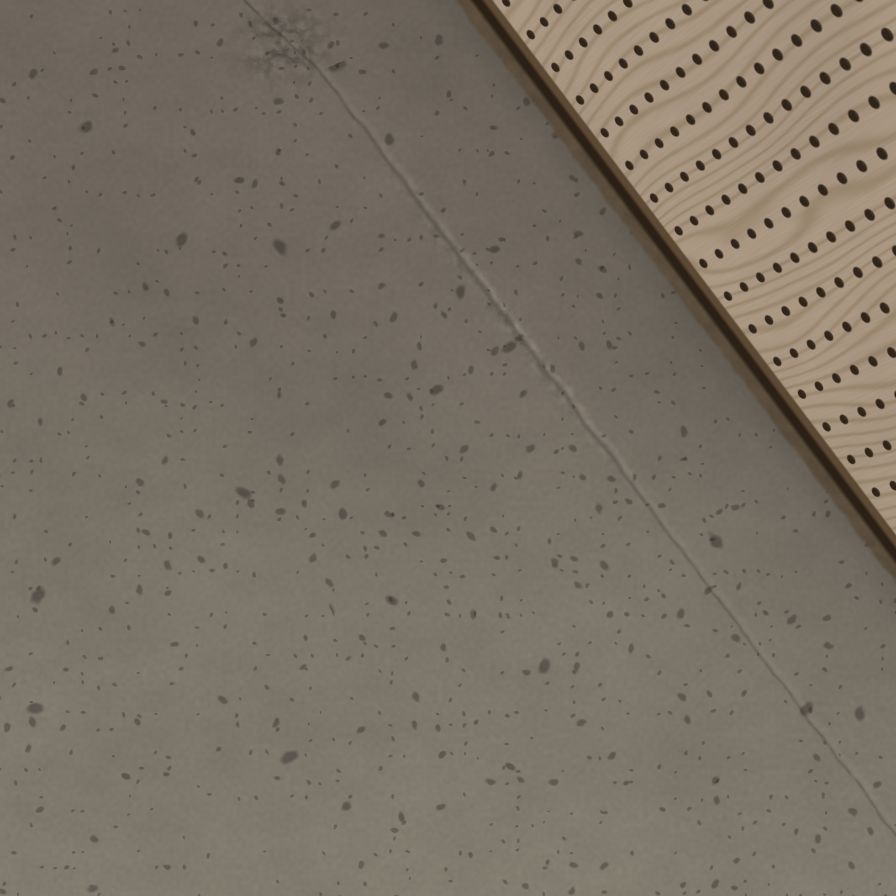
This texture is drawn by a three.js fragment shader. Its source:

```glsl
#define EDGE_DIR vec2(0.602, -0.798)
#define EDGE_NORMAL vec2(0.798, 0.602)
#define EDGE_OFFSET 1.0405
#define SEAM_OFFSET 0.839
#define VANISHING vec2(-0.504, -0.086)
#define FIRST_HOLE vec2(0.785, 0.706)
#define ROW_STEP 0.0457
#define COLUMN_STEP 0.0134
#define HOLE_SIZE vec2(0.0059, 0.0039)
#define CONCRETE_TOP vec3(0.435, 0.403, 0.365)
#define CONCRETE_BOTTOM vec3(0.512, 0.487, 0.438)
#define PLYWOOD vec3(0.655, 0.585, 0.505)

varying vec2 vUv;

// Random vector with components in -1..1
vec2 hash2(vec2 p) {
  p = vec2(dot(p, vec2(127.1, 311.7)), dot(p, vec2(269.5, 183.3)));
  return 2.0 * fract(sin(p) * 43758.55) - 1.0;
}

float gradientNoise(vec2 p) {
  vec2 i = floor(p), f = fract(p);
  vec2 u = f * f * (3.0 - 2.0 * f);
  float a = dot(hash2(i), f);
  float b = dot(hash2(i + vec2(1, 0)), f - vec2(1, 0));
  float c = dot(hash2(i + vec2(0, 1)), f - vec2(0, 1));
  float d = dot(hash2(i + 1.0), f - 1.0);
  return mix(mix(a, b, u.x), mix(c, d, u.x), u.y);
}

float fbm(vec2 p) {
  float sum = 0.0, amp = 0.6;
  for (int i = 0; i < 5; i++) {
    sum += amp * gradientNoise(p);
    p = mat2(1.6, 1.2, -1.2, 1.6) * p + 7.3;
    amp *= 0.55;
  }
  return sum;
}

float bell(float x, float width) {
  return exp(-x * x / (width * width));
}

// One irregular pit per grid cell, kept with the given chance
float pits(vec2 p, float cells, float radius, float chance) {
  vec2 cell = floor(p * cells);
  vec2 place = hash2(cell + cells), form = hash2(cell + cells + 71.3);
  vec2 d = fract(p * cells) - 0.5 - 0.25 * place;
  float angle = 3.14 * form.x, c = cos(angle), s = sin(angle);
  d = mat2(c, s, -s, c) * d * vec2(0.8, 1.25);
  float size = radius * cells * (0.75 + 0.25 * form.y);
  float dist = length(d) + 0.45 * size * gradientNoise(p * 1.1 / radius);
  float kept = step(0.5 + 0.5 * hash2(cell + cells + 13.7).x, chance);
  return kept * (1.0 - smoothstep(0.45 * size, 1.15 * size, dist));
}

vec3 concrete(vec2 p, float across, float along) {
  vec3 col = mix(CONCRETE_BOTTOM, CONCRETE_TOP, smoothstep(-0.05, 0.95, p.y + 0.12 * p.x));
  col *= 1.0 + 0.10 * fbm(p * 4.0) + 0.05 * fbm(p * vec2(18.0, 30.0));
  col *= 1.0 + 0.05 * gradientNoise(p * 170.0);
  col *= 1.0 - 0.05 * smoothstep(SEAM_OFFSET, SEAM_OFFSET + 0.16, across);

  // Pits crowd the middle and thin out to the upper left
  float crowd = 0.4 + 0.6 * bell(length(p - vec2(0.6, 0.42)), 0.45);
  col *= 1.0 - 0.28 * pits(p, 17.0, 0.0095, 0.17 * crowd);
  col *= 1.0 - 0.25 * pits(p + 0.37, 33.0, 0.006, 0.30 * crowd);
  col *= 1.0 - 0.23 * pits(p + 0.71, 64.0, 0.0032, 0.36 * crowd);

  // Raised seam with a dark crack and a pale, crumbled rim
  float bend = -0.018 * smoothstep(0.91, 1.0, p.y);
  float seam = across - SEAM_OFFSET - bend + 0.006 * fbm(vec2(along * 22.0, 3.0));
  float crumble = bell(p.y - 0.64, 0.18);
  float rough = fbm(p * 75.0);
  float crack = bell(seam, 0.0018 + 0.0015 * crumble);
  col *= 1.0 - 0.20 * crack * (0.75 + rough);
  col *= 1.0 + 0.09 * bell(seam - 0.005, 0.004) * (0.4 + crumble);
  col *= 1.0 + 0.45 * rough * bell(seam, 0.011) * crumble;

  // Broken patch at the upper end of the seam
  float patchMask = bell(length((p - vec2(0.315, 0.95)) * vec2(1.0, 1.2)), 0.045);
  float ridge = bell(fbm(p * 30.0), 0.10);
  return col * (1.0 - patchMask * (0.24 * ridge - 0.35 * rough));
}

vec3 plywood(vec2 p) {
  // Undo perspective into row and column coordinates
  vec2 start = FIRST_HOLE - VANISHING, ray = p - VANISHING;
  float depth = dot(ray, EDGE_NORMAL) / dot(start, EDGE_NORMAL);
  float row = dot(ray / depth - start, EDGE_DIR) / ROW_STEP;
  float column = (1.0 - 1.0 / depth) / COLUMN_STEP;

  // Wavy grain running along the rows
  float figure = row + 1.3 * gradientNoise(vec2(column * 0.13, row * 0.55));
  float grain = 0.5 + 0.5 * sin(figure * 17.0 + 2.0 * gradientNoise(vec2(column * 0.3, row)));
  float fiber = gradientNoise(vec2(column * 0.8, row * 22.0));
  vec3 col = PLYWOOD * (1.0 + 0.09 * fbm(p * 5.0) + 0.05 * fiber);
  col *= 1.0 - vec3(0.09, 0.11, 0.15) * pow(grain, 4.0);

  // Slanted oval holes that grow with nearness
  float holeColumn = floor(column + 0.5), holeRow = floor(row + 0.5);
  float scale = 1.0 / (1.0 - COLUMN_STEP * holeColumn);
  vec2 center = VANISHING + scale * (start + holeRow * ROW_STEP * EDGE_DIR);
  vec2 d = p - center;
  vec2 oval = vec2(dot(d, EDGE_DIR), dot(d, EDGE_NORMAL)) / (HOLE_SIZE * scale * scale);
  float hole = (1.0 - smoothstep(0.75, 1.2, length(oval))) * step(-0.5, holeColumn);
  vec3 bore = mix(vec3(0.18, 0.14, 0.10), vec3(0.30, 0.24, 0.17), smoothstep(0.2, 1.0, oval.y));
  return mix(col, bore, hole);
}

void main() {
  float across = dot(vUv, EDGE_NORMAL), along = dot(vUv, EDGE_DIR);
  float edge = across - EDGE_OFFSET;
  float ragged = edge + 0.006 * fbm(vec2(along * 30.0, across * 8.0));

  // Floor, brown lip, dark gap, panel side, panel face
  vec3 col = concrete(vUv, across, along);
  col *= 1.0 - 0.08 * smoothstep(-0.07, -0.03, edge);
  vec3 lip = vec3(0.345, 0.295, 0.235) * (1.0 + 0.25 * fbm(vUv * 40.0));
  col = mix(col, lip, smoothstep(-0.036, -0.030, ragged));
  col = mix(col, vec3(0.17, 0.125, 0.085), smoothstep(-0.022, -0.016, edge));
  col = mix(col, vec3(0.36, 0.285, 0.205), smoothstep(-0.011, -0.006, edge));
  col = mix(col, plywood(vUv), smoothstep(-0.0015, 0.0015, edge));
  gl_FragColor = vec4(col, 1.0);
}
```
